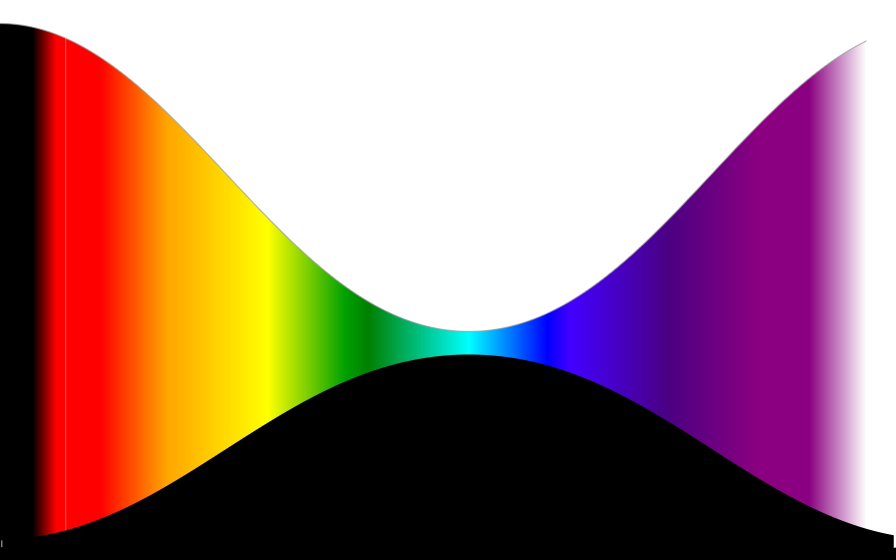
Give the GLSL for this background, as a WebGL 1 fragment shader.

```glsl
precision highp float;
// A spectrum band pinched between two mirrored cosine-like waves: white above,
// black below. Hues come from a piecewise linear ramp along x, and both edges
// share one wave profile, smoothed by their distance in pixels.

uniform vec2 u_resolution;

#define PI 3.14159
#define WAIST_X 0.5234      // where the band is narrowest
#define WAVE_BULGE 0.035    // widens the trough of the wave
#define TOP_MID 0.683
#define TOP_AMP 0.275
#define BOTTOM_MID 0.202
#define BOTTOM_AMP 0.165
#define BAND_END 0.967
#define FLOOR_END 0.9975
#define FLOOR_STRIP 0.022
#define OUTLINE_WIDTH 0.0022

// Shared profile: 1 at the waist, -1 half a period away
float wave(float x) {
    float c = cos(PI * (x - WAIST_X) / WAIST_X);
    return c + WAVE_BULGE * (1.0 - c * c) * (1.0 + c);
}

// Signed distance in pixels above a scaled wave
float aboveWave(vec2 uv, float mid, float amp) {
    float w = wave(uv.x);
    float slope = amp * (wave(uv.x + 1.0 / u_resolution.x) - w) * u_resolution.y;
    return (uv.y - mid - amp * w) * u_resolution.y / sqrt(1.0 + slope * slope);
}

float cover(float pixels) {
    return clamp(pixels + 0.5, 0.0, 1.0);
}

// Blend to the next colour of the ramp between two positions
vec3 blend(vec3 from, vec3 to, float x, float start, float end) {
    return mix(from, to, clamp((x - start) / (end - start), 0.0, 1.0));
}

vec3 spectrum(float x) {
    vec3 c = vec3(0.0);
    c = blend(c, vec3(1.0, 0.0, 0.0), x, 0.0365, 0.063);      // red
    c = blend(c, vec3(1.0, 0.647, 0.0), x, 0.112, 0.186);     // orange
    c = blend(c, vec3(1.0, 1.0, 0.0), x, 0.186, 0.2985);      // yellow
    c = blend(c, vec3(0.0, 0.63, 0.0), x, 0.2985, 0.385);     // green
    c = blend(c, vec3(0.0, 0.5, 0.0), x, 0.385, 0.4115);      // deep green
    c = blend(c, vec3(0.0, 1.0, 1.0), x, 0.4115, 0.5234);     // cyan
    c = blend(c, vec3(0.0, 0.0, 1.0), x, 0.5234, 0.611);      // blue
    c = blend(c, vec3(0.26, 0.0, 1.0), x, 0.611, 0.636);      // violet
    c = blend(c, vec3(0.294, 0.0, 0.51), x, 0.636, 0.746);    // indigo
    c = blend(c, vec3(0.54, 0.0, 0.5), x, 0.746, 0.846);      // purple
    return blend(c, vec3(1.0), x, 0.903, BAND_END);           // fade out
}

// Soft vertical hairline centred on a position
float hairline(float x, float center) {
    return cover(0.5 * OUTLINE_WIDTH * u_resolution.y
                 - abs(x - center) * u_resolution.x);
}

void main() {
    vec2 uv = gl_FragCoord.xy / u_resolution;
    float top = aboveWave(uv, TOP_MID, -TOP_AMP);
    float bottom = aboveWave(uv, BOTTOM_MID, BOTTOM_AMP);
    float bandMask = cover((BAND_END - uv.x) * u_resolution.x);

    // Spectrum band with a faint marker in the red
    vec3 band = spectrum(uv.x);
    band = mix(band, vec3(1.0, 0.45, 0.4), 0.6 * hairline(uv.x, 0.0733));
    vec3 color = mix(vec3(1.0), band, cover(-top) * bandMask);

    // Grey outline on the upper wave
    float outline = cover(0.5 * OUTLINE_WIDTH * u_resolution.y - abs(top));
    color = mix(color, vec3(0.6), 0.7 * outline * bandMask);

    // Black hill and the strip under it
    float hill = cover(-bottom) * cover((FLOOR_END - uv.x) * u_resolution.x);
    float strip = cover((FLOOR_STRIP - uv.y) * u_resolution.y);
    color = mix(color, vec3(0.005, 0.0, 0.0), max(hill, strip));

    // Small tick at the lower left
    float tick = hairline(uv.x, 0.002) * cover((0.006 - abs(uv.y - 0.029)) * u_resolution.y);
    color = mix(color, vec3(0.6), tick);

    gl_FragColor = vec4(color, 1.0);
}
```
